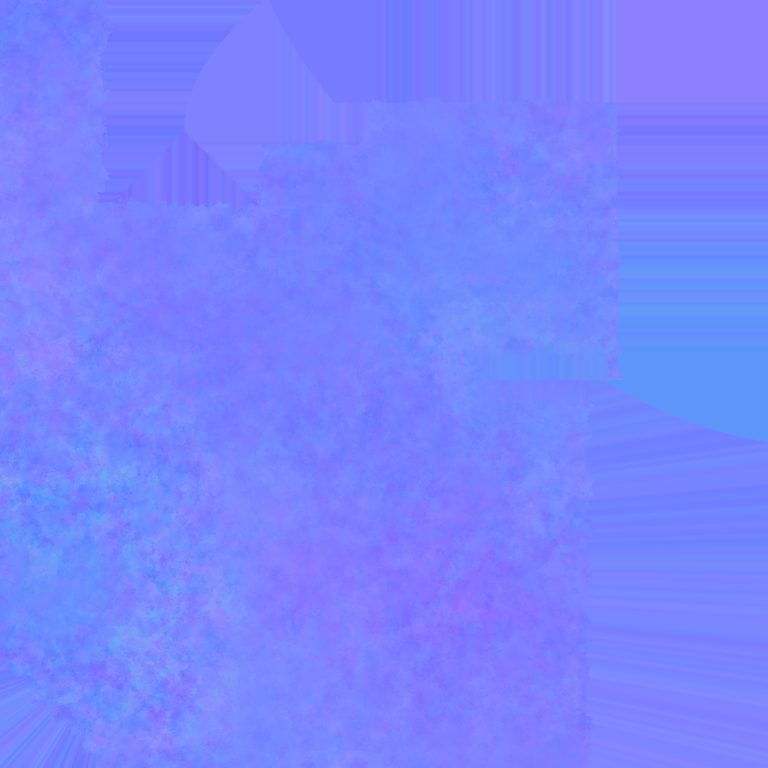
Give the GLSL for this texture map, as a Shadertoy shader.

```glsl
#define BASE_TINT vec2(0.472, 0.514)
#define PETAL_TINT vec2(0.495, 0.508)
#define SKY_TINT vec2(0.372, 0.585)
#define LILAC_TINT vec2(0.548, 0.502)
#define INDIGO_TINT vec2(0.462, 0.484)
#define GRAIN 0.11
#define FLAKE 0.042
#define STREAK 0.055
#define EDGE_RAGGED 0.035

float hash(vec2 p) {
    vec3 q = fract(vec3(p.xyx) * 0.1031);
    q += dot(q, q.yzx + 33.33);
    return fract((q.x + q.y) * q.z);
}

float noise(vec2 p) {
    vec2 i = floor(p), f = fract(p);
    f = f * f * (3.0 - 2.0 * f);
    return mix(mix(hash(i), hash(i + vec2(1, 0)), f.x),
               mix(hash(i + vec2(0, 1)), hash(i + 1.0), f.x), f.y);
}

float fbm(vec2 p) {
    float sum = 0.0, amp = 0.5, total = 0.0;
    for (int i = 0; i < 5; i++) {
        sum += amp * noise(p);
        total += amp;
        p = mat2(1.6, 1.2, -1.2, 1.6) * p + 7.3;
        amp *= 0.68;
    }
    return sum / total;
}

vec2 fbm2(vec2 p) {
    return vec2(fbm(p), fbm(p + 40.0)) - 0.5;
}

// Stretched bands that vary along one coordinate
vec2 streaks(float t, float seed) {
    float broad = noise(vec2(t * 45.0, seed)) - 0.5;
    float thin = noise(vec2(t * 230.0, seed + 9.0)) - 0.5;
    float hue = noise(vec2(t * 110.0, seed + 21.0)) - 0.5;
    return STREAK * (vec2(0.6, 0.7) * broad + 0.7 * thin + vec2(0.7, -0.6) * hue);
}

float cover(float d) {
    float px = 1.0 / iResolution.y;
    return smoothstep(-px, px, d);
}

void blob(inout vec2 tint, vec2 p, vec2 center, float radius, vec2 target) {
    vec2 d = (p - center) / radius;
    tint = mix(tint, target, 0.9 * exp(-dot(d, d)));
}

// Mottled paint: broad patches broken up by ragged flakes
vec2 paint(vec2 p) {
    vec2 q = p + 0.20 * fbm2(p * 20.0);
    vec2 tint = BASE_TINT;
    blob(tint, q, vec2(0.02, 0.98), 0.10, vec2(0.42, 0.49));
    blob(tint, q, vec2(0.04, 0.80), 0.11, vec2(0.52, 0.51));
    blob(tint, q, vec2(0.03, 0.62), 0.11, vec2(0.52, 0.53));
    blob(tint, q, vec2(0.25, 0.53), 0.15, vec2(0.475, 0.475));
    blob(tint, q, vec2(0.16, 0.39), 0.12, vec2(0.44, 0.56));
    blob(tint, q, vec2(0.08, 0.23), 0.11, vec2(0.40, 0.55));
    blob(tint, q, vec2(0.27, 0.20), 0.14, vec2(0.475, 0.56));
    blob(tint, q, vec2(0.41, 0.24), 0.09, vec2(0.535, 0.475));
    blob(tint, q, vec2(0.61, 0.20), 0.13, vec2(0.53, 0.435));
    blob(tint, q, vec2(0.46, 0.67), 0.12, vec2(0.45, 0.505));
    blob(tint, q, vec2(0.62, 0.70), 0.11, vec2(0.43, 0.53));
    blob(tint, q, vec2(0.68, 0.56), 0.13, vec2(0.43, 0.565));
    blob(tint, q, vec2(0.76, 0.84), 0.08, vec2(0.51, 0.50));
    blob(tint, q, vec2(0.50, 0.44), 0.08, vec2(0.465, 0.48));
    blob(tint, q, vec2(0.38, 0.05), 0.14, vec2(0.49, 0.54));
    blob(tint, q, vec2(0.65, 0.04), 0.15, vec2(0.505, 0.495));

    float wear = 0.8 + 0.7 * smoothstep(0.35, 0.1, length(p - vec2(0.1, 0.25)));
    wear *= 0.5 + noise(p * 9.0 + 3.0);
    tint += GRAIN * wear * fbm2(p * 55.0 + 80.0);

    // Sharp flakes, each layer leaning toward another hue
    for (int i = 0; i < 5; i++) {
        float k = float(i), angle = 0.8 + 2.4 * k;
        float flake = smoothstep(0.56, 0.60, fbm(p * (19.0 + 7.0 * k) + 15.0 * k + 5.0));
        tint += FLAKE * wear * (flake - 0.2) * 0.6 * vec2(cos(angle), sin(angle));
    }
    return tint;
}

// Smeared margin: flat facets and streaks outside the paint
vec2 margin(vec2 p) {
    vec2 rows = streaks(p.y, 3.0), columns = streaks(p.x, 14.0);

    // Upper left: rows, rounded petal, streaked diamond
    vec2 tint = INDIGO_TINT + rows;
    float rise = max(p.y - 0.83, 0.0) / 0.17, drop = 1.0 - p.y;
    float leftArc = p.x - 0.24 - 0.105 * rise * rise;
    float rightArc = p.x - 0.35 - 0.45 * drop - 1.4 * drop * drop;
    vec2 petal = PETAL_TINT + rows * cover(0.815 - p.y)
               + 0.7 * columns * smoothstep(0.34, 0.39, p.x);
    tint = mix(tint, petal, cover(leftArc));
    float diamond = 0.83 - p.y - abs(p.x - 0.24);
    tint = mix(tint, vec2(0.475, 0.465) + columns, cover(diamond));

    // Top: dark facet running into columns
    vec2 top = INDIGO_TINT + columns * cover(p.x - 0.485);
    top += 0.035 * smoothstep(0.54, 0.68, p.x) * vec2(1.0, 0.9);
    tint = mix(tint, top, cover(rightArc) * cover(p.y - 0.866));

    // Right: lilac square, cooling rows, sky facet, fanned rows
    vec2 side = mix(SKY_TINT, vec2(0.50, 0.48), smoothstep(0.53, 0.87, p.y));
    side += rows * cover(p.y - 0.545);
    side = mix(side, LILAC_TINT, cover(p.y - 0.866));
    float d = p.x - 0.785;
    float curve = 0.505 - 0.6 * d + 1.05 * d * d;
    float fan = (p.y - 0.27) / (1.0 + 1.1 * d);
    vec2 lower = mix(vec2(0.505, 0.525), vec2(0.445, 0.515), smoothstep(0.0, 0.4, p.y));
    side = mix(side, lower + 0.7 * streaks(fan, 31.0), cover(curve - p.y));
    return mix(tint, side, cover(p.x - (p.y > 0.52 ? 0.803 : 0.72)));
}

void mainImage(out vec4 fragColor, in vec2 fragCoord) {
    vec2 p = fragCoord / iResolution.xy;

    // Stepped outline of the painted area
    vec2 r = p + EDGE_RAGGED * fbm2(p * 70.0);
    float ceiling = r.x < 0.135 ? 1.2 : r.x < 0.34 ? 0.735 : r.x < 0.48 ? 0.81 : 0.868;
    float wall = p.y > 0.505 ? 0.803 : 0.765;
    float inside = smoothstep(-0.003, 0.003, min(ceiling - r.y, wall - r.x));
    vec2 tint = mix(margin(p), paint(p), inside);

    // Streaked ledge with a hard lower edge
    float ledge = smoothstep(0.60, 0.66, p.x) * cover(0.79 - p.x);
    float above = cover(p.y - 0.505) * smoothstep(0.555, 0.53, r.y);
    tint = mix(tint, vec2(0.415, 0.56) + 0.6 * streaks(p.x, 52.0), ledge * above);
    float below = cover(0.505 - p.y) * smoothstep(0.45, 0.50, r.y) * cover(0.765 - p.x);
    tint = mix(tint, vec2(0.475, 0.495) + 0.5 * streaks(p.x, 57.0), 0.7 * ledge * below);

    // Radial smear in the lower left corner
    vec2 c = p - vec2(0.15, 0.16);
    float corner = smoothstep(0.15, 0.13, r.x + r.y);
    tint = mix(tint, vec2(0.45, 0.52) + 1.6 * streaks(atan(c.y, -c.x) * 0.25, 71.0), corner);

    fragColor = vec4(tint, 1.0 - 0.35 * max(tint.y - 0.535, 0.0), 1.0);
}
```
